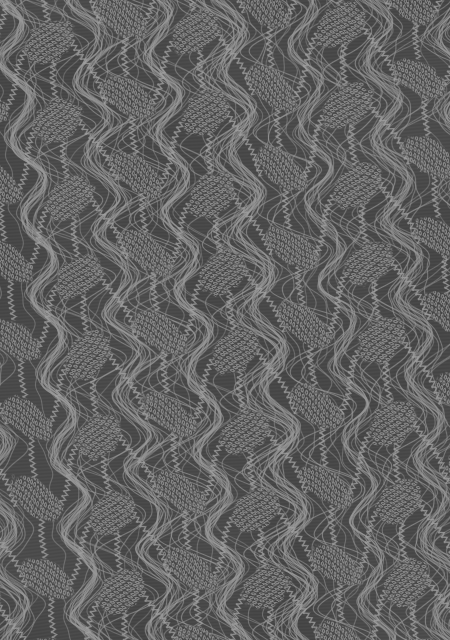
A Shadertoy shader for this texture:

```glsl
const float TAU = 6.2831853;
const float COLUMN = 0.1135;   // distance between motif columns
const float REPEAT = 0.1245;   // vertical repeat of the lace
const int STRANDS = 24;

float hash(vec2 p) {
    vec3 q = fract(p.xyx * vec3(0.1031, 0.1030, 0.0973));
    q += dot(q, q.yzx + 33.33);
    return fract((q.x + q.y) * q.z);
}

float noise(vec2 p) {
    vec2 i = floor(p), f = fract(p);
    f = f * f * (3.0 - 2.0 * f);
    return mix(mix(hash(i), hash(i + vec2(1, 0)), f.x),
               mix(hash(i + vec2(0, 1)), hash(i + vec2(1, 1)), f.x), f.y);
}

float line(float dist, float halfWidth, float soft) {
    return 1.0 - smoothstep(halfWidth - soft, halfWidth + soft, dist);
}

// Motif centre: odd columns are lifted a little
vec2 motifCentre(float column, float row) {
    float lift = mod(column, 2.0) * 0.033;
    return vec2(0.197 + column * COLUMN, 0.0585 + lift + row * REPEAT);
}

// Sideways position of one loose thread of a wavy bundle
float strandOffset(float t, vec3 rnd) {
    float side = rnd.x * 2.0 - 1.0;
    float fan = 0.055 * side * abs(side) * (1.0 + 0.6 * sin(t + TAU * rnd.y));
    float swing = 0.021 * cos(t + 0.9 * (rnd.z - 0.5));
    float wobble = 0.004 * sin(t * 1.7 + 40.0 * rnd.y) + 0.002 * sin(t * 3.1 + 50.0 * rnd.z);
    return swing + fan + wobble;
}

float bundle(vec2 p, float column, float soft) {
    vec2 centre = motifCentre(column, 0.0);
    float x = p.x - centre.x - 0.5 * COLUMN;
    float t = TAU * (p.y - centre.y) / REPEAT;
    float gap = 1.0;
    for (int i = 0; i < STRANDS; i++) {
        vec2 seed = vec2(float(i) + 3.0, column + 41.0);
        vec3 rnd = vec3(hash(seed), hash(seed + 17.3), hash(seed + 71.9));
        float f = strandOffset(t, rnd);
        float slope = (strandOffset(t + 0.02, rnd) - f) / 0.02 * TAU / REPEAT;
        float dist = abs(x - f) / sqrt(1.0 + slope * slope);
        gap *= 1.0 - mix(0.4, 0.75, rnd.y) * line(dist, 0.0008, soft);
    }
    return 1.0 - gap;
}

// Zigzag braid with a knot at every second turn
float braid(vec2 p, vec2 a, vec2 b, float soft) {
    const float PITCH = 0.0085, REACH = 0.0032;
    float len = length(b - a);
    vec2 dir = (b - a) / len, r = p - a;
    float u = dot(r, dir);
    float v = dot(r, vec2(-dir.y, dir.x)) + 0.003 * sin(u * 60.0);
    float phase = fract(u / PITCH);
    float zigzag = REACH * (abs(phase * 4.0 - 2.0) - 1.0);
    float thread = line(abs(v - zigzag) * 0.55, 0.0011, soft);
    float knot = line(length(vec2((phase - 0.5) * PITCH, v + REACH)), 0.0019, soft);
    float ends = smoothstep(0.0, 0.004, u) * smoothstep(0.0, 0.004, len - u);
    return max(thread, knot) * ends;
}

// Leaf filled with rows of looped stitches: x = stitches, y = leaf area
vec2 leaf(vec2 p, float tilt, vec2 radii, float soft) {
    float c = cos(tilt), s = sin(tilt);
    vec2 r = vec2(c * p.x + s * p.y, c * p.y - s * p.x);
    float edge = length(r / radii) + 0.3 * (noise(r * 90.0 + tilt * 50.0) - 0.5);
    float area = 1.0 - smoothstep(0.92, 1.06, edge);
    vec2 grid = vec2(0.0064, 0.0086);
    r.y += 0.002 * sin(r.x * 90.0);
    r.x += hash(vec2(floor(r.y / grid.y), tilt * 9.0) + 20.0) * grid.x;
    vec2 id = floor(r / grid);
    vec2 f = (fract(r / grid) - 0.5) * grid;
    f += 0.0014 * (vec2(hash(id + 50.0), hash(id + 83.0)) - 0.5);
    f.x += 0.5 * f.y;
    float loops = line(abs(length(f * vec2(1.0, 0.7)) - 0.0017), 0.0008, soft);
    float seam = 0.45 * line(abs(f.y + 0.0025), 0.0006, soft);
    return vec2(max(loops, seam) * area, area);
}

void mainImage(out vec4 fragColor, in vec2 fragCoord) {
    vec2 p = fragCoord / iResolution.y;
    float soft = max(0.75 / iResolution.y, 0.0008);

    // Slanted, slightly stretched cloth
    vec2 cloth = p + vec2(0.128 * p.y, -0.057 * p.x);
    cloth += 0.012 * (vec2(noise(p * 6.0 + 3.0), noise(p * 6.0 + 40.0)) - 0.5);
    float column = round((cloth.x - 0.197) / COLUMN);
    float row = round((cloth.y - motifCentre(column, 0.0).y) / REPEAT);

    // Leaf of the nearest motif, leaning by column
    bool odd = mod(column, 2.0) > 0.5;
    float tilt = (odd ? -0.75 : 0.65) + 0.25 * (hash(vec2(column, row) + 60.0) - 0.5);
    vec2 radii = odd ? vec2(0.046, 0.025) : vec2(0.043, 0.029);
    vec2 stitches = leaf(cloth - motifCentre(column, row), tilt, radii, soft);

    // Wavy bundles and the braids tying the leaves together
    float gap = 1.0, braids = 0.0;
    float firstBundle = floor((cloth.x - 0.197) / COLUMN);
    for (float i = -1.0; i <= 1.0; i++) {
        gap *= 1.0 - bundle(cloth, firstBundle + i, soft);
        for (float j = -1.0; j <= 1.0; j++) {
            float k = column + i;
            float n = round((cloth.y - motifCentre(k, 0.0).y) / REPEAT) + j;
            vec2 m = motifCentre(k, n);
            braids = max(braids, braid(cloth, m + vec2(0.006, -0.028), m + vec2(0.0, -0.095), soft));
            if (mod(k, 2.0) < 0.5) {
                braids = max(braids, braid(cloth, m + vec2(0.03, 0.015), m + vec2(0.085, -0.10), soft));
                braids = max(braids, braid(cloth, m + vec2(-0.035, -0.01), m + vec2(-0.085, -0.12), soft));
            }
        }
    }

    // Dark ribbed ground under pale threads
    float rib = 0.012 * sin(TAU * cloth.y / 0.0052);
    float ground = 0.285 + rib + 0.03 * (noise(p * 9.0) - 0.5);
    float tone = mix(ground, 0.60, (1.0 - gap) * (1.0 - 0.65 * stitches.y));
    tone = mix(tone, 0.60, 0.85 * stitches.x);
    tone = mix(tone, 0.63, 0.8 * braids * (1.0 - 0.6 * stitches.y));
    fragColor = vec4(vec3(tone), 1.0);
}
```
